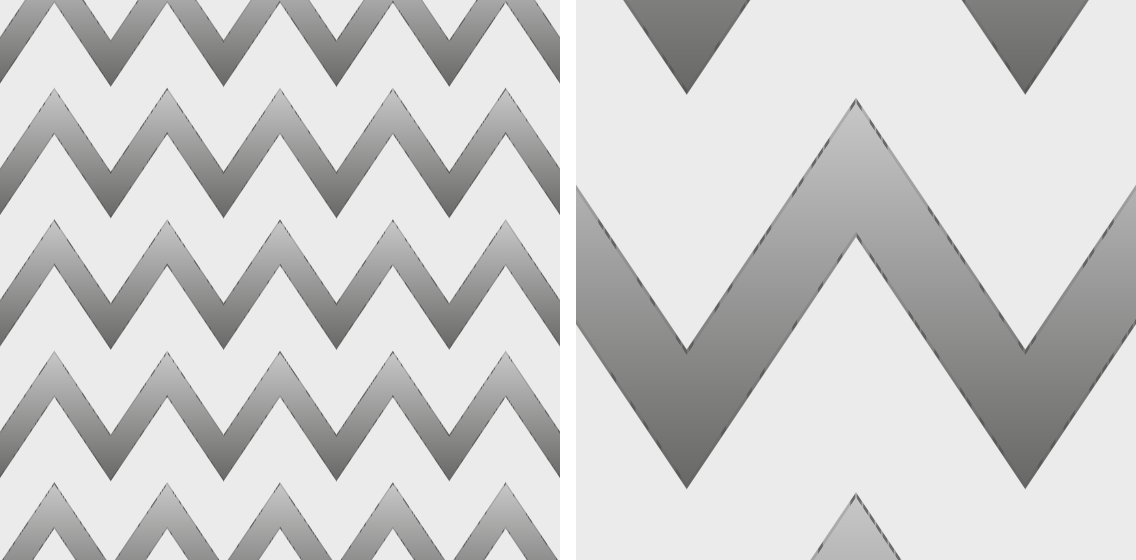
Left: the whole. Right: its middle third, enlarged.
A WebGL 2 fragment shader for this pattern:

```glsl
#version 300 es
precision highp float;

uniform vec2 u_resolution;
out vec4 fragColor;

float hash(vec3 p) {
    p = fract(p * vec3(0.1031, 0.1030, 0.0973));
    p += dot(p, p.yzx + 33.33);
    return fract((p.x + p.y) * p.z);
}

void main() {
    vec2 uv = gl_FragCoord.xy / u_resolution;
    float pixel = 1.0 / min(u_resolution.x, u_resolution.y);
    float period = 0.2348;
    float halfBand = 0.0416;

    // Zigzag: 0 on a peak, 1 in a valley
    float zigzag = 2.0 * abs(fract((uv.x - 0.5) / 0.2015 + 0.5) - 0.5);
    float drop = 0.150 * zigzag;

    // Height below the centre line of the nearest band
    float depth = 0.6087 - uv.y - drop - halfBand;
    float row = floor(depth / period + 0.5);
    float offset = depth - row * period;

    // Slanted distance to the band edge, negative inside
    float dist = (abs(offset) - halfBand) * 0.5575;
    float band = 1.0 - smoothstep(-0.7 * pixel, 0.7 * pixel, dist);

    // Light at the peaks, dark at the valley tips
    float shade = clamp((offset + halfBand + drop) / 0.2333, 0.0, 1.0);
    vec3 bandColor = mix(vec3(0.785), vec3(0.405, 0.405, 0.402), shade);

    // Ragged dark specks along both edges
    float rim = 1.0 - smoothstep(0.0005, 0.0005 + pixel, abs(dist + 0.001));
    float cell = floor(uv.x * 260.0);
    float chance = hash(vec3(cell, row + 20.0, sign(offset) + 3.0));
    float dash = 1.0 - smoothstep(0.25, 0.5, abs(fract(uv.x * 260.0) - 0.5));
    float speck = rim * (0.2 + 0.6 * dash * step(0.55, chance));
    bandColor = mix(bandColor, vec3(0.33), speck);

    vec3 background = vec3(0.922);
    fragColor = vec4(mix(background, bandColor, band), 1.0);
}
```
